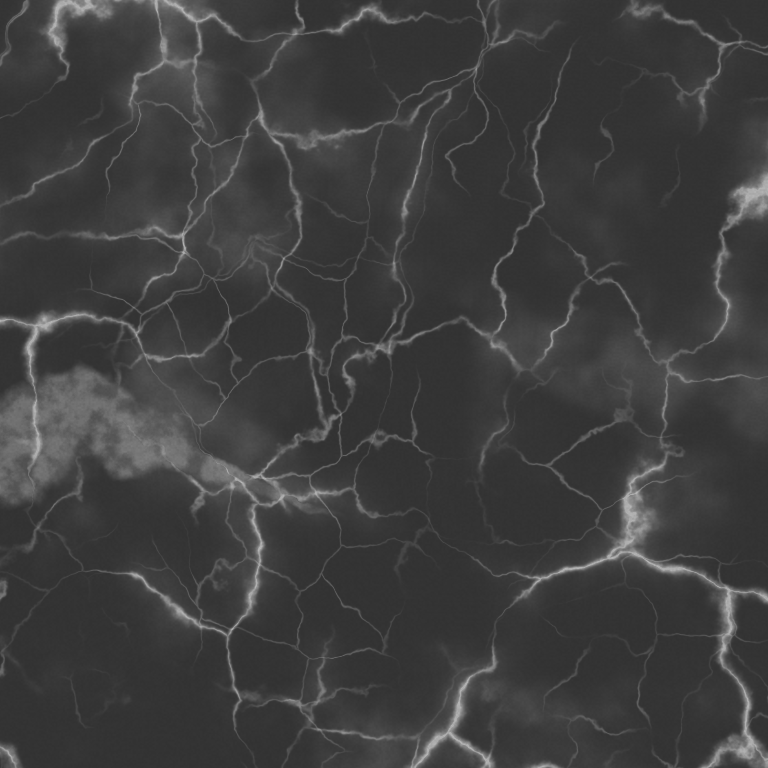
Reproduce this texture procedurally as a WebGL 1 fragment shader.

```glsl
precision highp float;
// Dark charcoal marble with crackled pale veins, smoky halos and a broad mottled seam.

uniform vec2 u_resolution;

const vec3 STONE_COLOR = vec3(0.20);
const vec3 VEIN_COLOR = vec3(0.68);
const float MAIN_SCALE = 3.1;     // cells of the main vein network per canvas
const float BRANCH_SCALE = 5.2;
const float HAIR_SCALE = 8.5;
const float BROAD_WARP = 0.30;    // slow bending of the veins
const float FINE_WARP = 0.055;    // crinkled vein edges
const float HALO_REACH = 0.024;
const float HALO_LEVEL = 0.34;
const float CLOUD_LEVEL = 0.24;
const float SEAM_WIDTH = 0.048;
const float SEAM_END = 0.46;
const float GRAIN_LEVEL = 0.012;
const vec2 DRIFT = vec2(0.66, 0.75); // direction of the long branches

float hash(vec2 p) {
  return fract(sin(dot(p, vec2(127.1, 311.7))) * 43758.5453);
}

vec2 hash2(vec2 p) {
  return vec2(hash(p), hash(p + 37.4));
}

float noise(vec2 p) {
  vec2 cell = floor(p);
  vec2 f = fract(p);
  f = f * f * (3.0 - 2.0 * f);
  float low = mix(hash(cell), hash(cell + vec2(1.0, 0.0)), f.x);
  float high = mix(hash(cell + vec2(0.0, 1.0)), hash(cell + 1.0), f.x);
  return mix(low, high, f.y);
}

float fbm(vec2 p) {
  float sum = 0.0;
  float weight = 0.516;
  for (int i = 0; i < 5; i++) {
    sum += weight * noise(p);
    p = mat2(1.6, 1.2, -1.2, 1.6) * p + 7.3;
    weight *= 0.5;
  }
  return sum;
}

vec2 fbm2(vec2 p) {
  return vec2(fbm(p), fbm(p + 19.7)) - 0.5;
}

// Distance to the nearest border between scattered cells
float crackDistance(vec2 p) {
  vec2 cell = floor(p);
  vec2 f = fract(p);
  vec2 nearest = vec2(0.0);
  float best = 8.0;
  for (int j = -1; j <= 1; j++) {
    for (int i = -1; i <= 1; i++) {
      vec2 offset = vec2(float(i), float(j));
      vec2 toSeed = offset + hash2(cell + offset) - f;
      float d = dot(toSeed, toSeed);
      if (d < best) { best = d; nearest = toSeed; }
    }
  }
  float border = 8.0;
  for (int j = -2; j <= 2; j++) {
    for (int i = -2; i <= 2; i++) {
      vec2 offset = vec2(float(i), float(j));
      vec2 toSeed = offset + hash2(cell + offset) - f;
      vec2 gap = toSeed - nearest;
      if (dot(gap, gap) > 0.0001)
        border = min(border, dot(0.5 * (toSeed + nearest), normalize(gap)));
    }
  }
  return border;
}

float line(float d, float width) {
  return exp(-d * d / (width * width));
}

void main() {
  vec2 uv = gl_FragCoord.xy / u_resolution.y;
  vec2 p = uv + BROAD_WARP * fbm2(uv * 2.6) + FINE_WARP * fbm2(uv * 19.0);
  vec2 along = vec2(dot(p, DRIFT), dot(p, vec2(-DRIFT.y, DRIFT.x)));
  float mottle = smoothstep(0.25, 0.72, fbm(uv * 55.0));
  float smoke = fbm(uv * 9.0 + 4.0);

  // Main veins swell, thin out and fade
  float mainDist = crackDistance(p * MAIN_SCALE + 3.0) / MAIN_SCALE;
  float strength = smoothstep(0.36, 0.66, fbm(uv * 3.8 + 11.0));
  float mainWidth = mix(0.0018, 0.0095, strength * strength);
  float veins = line(mainDist, mainWidth) * mix(0.16, 0.85, strength) * mix(0.45, 1.0, mottle);
  veins += 0.35 * line(mainDist, 0.0018) * strength;

  // Long slanted branches and hairline cracks
  float branchDist = crackDistance(along * vec2(0.62, 1.15) * BRANCH_SCALE + 21.0) / BRANCH_SCALE;
  float branchMask = smoothstep(0.44, 0.68, fbm(uv * 4.3 + 31.0));
  veins += line(branchDist, 0.0028) * branchMask * mix(0.25, 0.65, mottle);
  float hairDist = crackDistance(p * HAIR_SCALE + 47.0) / HAIR_SCALE;
  float hairMask = smoothstep(0.48, 0.72, fbm(uv * 5.0 + 53.0));
  veins += line(hairDist, 0.0019) * hairMask * 0.38;

  // Smoky halos and loose clouds
  float haze = smoothstep(0.36, 0.72, smoke);
  float halo = exp(-mainDist / HALO_REACH) * strength + 0.6 * exp(-branchDist / HALO_REACH) * branchMask;
  float cloud = smoothstep(0.53, 0.80, fbm(uv * 4.0 + 67.0));
  float smokeLevel = HALO_LEVEL * halo * haze + CLOUD_LEVEL * cloud * (0.3 + haze);

  // Broad seam entering from the left and tapering out
  float seamDist = abs(p.y - 0.45 + 0.13 * p.x);
  float seamWidth = SEAM_WIDTH * (1.0 - smoothstep(0.0, SEAM_END, uv.x)) * (0.5 + smoke);
  float seam = (1.0 - smoothstep(seamWidth * 0.6, seamWidth + 0.006, seamDist))
             * (1.0 - smoothstep(SEAM_END * 0.8, SEAM_END, uv.x));
  float seamLevel = seam * mix(0.24, 0.50, mottle);

  float amount = clamp(max(veins, seamLevel) + smokeLevel * (1.0 - 0.6 * seam), 0.0, 1.0);
  float grain = (noise(uv * 420.0) - 0.5) * GRAIN_LEVEL * (1.0 + 4.0 * amount);
  gl_FragColor = vec4(mix(STONE_COLOR, VEIN_COLOR, amount) + grain, 1.0);
}
```
